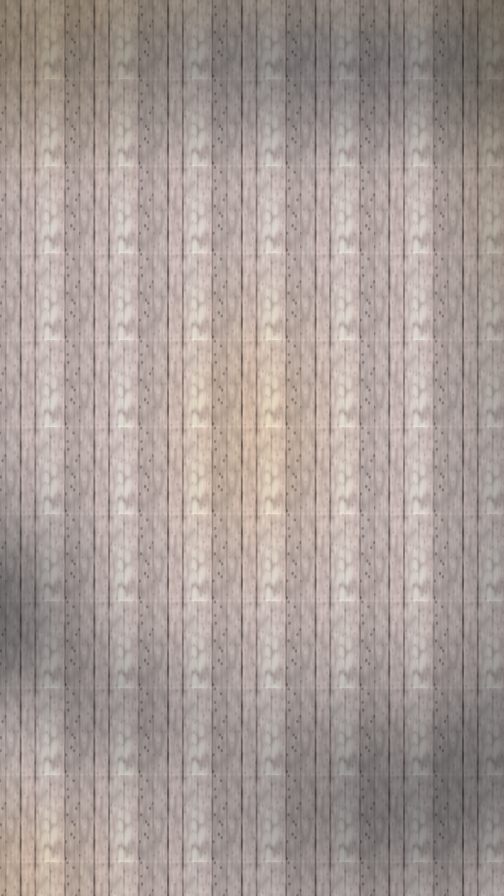
Reproduce this texture procedurally as a Shadertoy shader.

```glsl
// Weathered pink-grey planks: a five-board tile repeated about 6.8 by 10.3 times.
// Wrapped cellular noise gives grain, knots and worn paint inside each tile;
// broad soft spots then lay uneven shade and warm stains over the whole wall.

vec2 hash2(vec2 p) {
    return fract(sin(vec2(dot(p, vec2(127.1, 311.7)), dot(p, vec2(269.5, 183.3)))) * 43758.5);
}

// Distance to the nearest scattered point, wrapping after "count" cells
float cells(vec2 tile, vec2 count) {
    vec2 q = tile * count, cell = floor(q);
    float nearest = 2.0;
    for (int j = -1; j <= 1; j++)
        for (int i = -1; i <= 1; i++) {
            vec2 id = cell + vec2(i, j);
            nearest = min(nearest, length(id + hash2(mod(id, count) + count) - q));
        }
    return nearest;
}

// Soft elliptical blot
float spot(vec2 p, vec2 centre, vec2 radius) {
    vec2 d = (p - centre) / radius;
    return exp(-dot(d, d));
}

// Boards, grain and gaps of one tile; pixel is the pixel size in board widths
vec3 planks(vec2 tile, float pixel) {
    vec3 tint[5] = vec3[5](vec3(0.68, 0.63, 0.62), vec3(0.71, 0.66, 0.65),
                           vec3(0.75, 0.69, 0.68), vec3(0.76, 0.71, 0.70), vec3(0.76, 0.70, 0.69));
    float gapDepth[5] = float[5](0.24, 0.10, 0.42, 0.36, 0.10);
    float x = tile.x * 5.0;
    int board = int(min(x, 4.0));
    vec3 wood = tint[board];

    // Long fibres and wider mottling
    float fibre = cells(tile, vec2(22.0, 4.0));
    float mottle = cells(tile + vec2(0.0, 0.02 * sin(tile.x * 31.4)), vec2(10.0, 7.0));
    wood *= 1.0 + 0.13 * (0.45 - fibre) + 0.15 * (0.45 - mottle);

    // Worn white paint, strongest at the foot of the tile
    float paint = smoothstep(0.66, 0.76, tile.x) * smoothstep(0.95, 0.86, tile.x);
    paint *= mix(0.85, 0.2, smoothstep(0.1, 0.9, tile.y)) * smoothstep(0.85, 0.3, mottle);
    wood = mix(wood, vec3(0.85, 0.84, 0.81), paint);

    // Small knots, mostly on the darkest board
    float knot = smoothstep(0.22, 0.08, cells(tile, vec2(9.0, 8.0)));
    wood *= 1.0 - knot * (board == 0 ? 0.24 : 0.07);

    // Gaps between boards, uneven along their length
    float k = floor(x + 0.5);
    float gap = smoothstep(0.04 + pixel, 0.02, abs(x - k));
    float wear = 0.8 + 0.2 * sin(6.2832 * tile.y * 2.0 + k * 2.4) + 0.15 * sin(6.2832 * tile.y * 5.0 + k);
    wood *= 1.0 - gap * gapDepth[int(mod(k, 5.0))] * wear * vec3(0.95, 1.0, 1.02);

    // Faint pale joint where the tiles meet
    return wood * (1.0 + 0.05 * smoothstep(0.03, 0.0, min(tile.y, 1.0 - tile.y)));
}

void mainImage(out vec4 fragColor, in vec2 fragCoord) {
    vec2 p = fragCoord / iResolution.x;
    vec2 tile = fract((p - vec2(0.1287, 0.0683)) / vec2(0.1463, 0.1725));
    vec3 colour = planks(tile, 5.0 / (0.1463 * iResolution.x));

    // Broad grey shade
    float shade = 0.24 * smoothstep(1.38, 1.70, p.y)
                + 0.10 * spot(p, vec2(0.75, 1.62), vec2(0.35, 0.14))
                + 0.34 * spot(p, vec2(0.82, 0.19), vec2(0.36, 0.24))
                + 0.36 * spot(p, vec2(0.00, 0.56), vec2(0.16, 0.20))
                + 0.17 * spot(p, vec2(0.24, 0.38), vec2(0.18, 0.14))
                + 0.18 * smoothstep(0.82, 1.0, p.x) * smoothstep(0.0, 0.4, p.y);
    shade = min(shade, 0.42);
    float grey = dot(colour, vec3(0.33));
    colour = mix(colour, vec3(grey), shade * 1.4) * (1.0 - shade);

    // Warm stains
    float warm = 0.9 * spot(p, vec2(0.03, 1.70), vec2(0.27, 0.22))
               + 0.7 * spot(p, vec2(1.02, 1.58), vec2(0.12, 0.45))
               + 0.8 * spot(p, vec2(0.50, 0.92), vec2(0.16, 0.26))
               + 0.8 * spot(p, vec2(0.00, 0.03), vec2(0.20, 0.16))
               + 0.4 * smoothstep(1.66, 1.78, p.y);
    colour *= mix(vec3(1.0), vec3(1.03, 0.98, 0.87), min(warm, 1.0));

    // Pale light at the lower left and through the middle
    colour *= 1.0 + 0.09 * spot(p, vec2(0.0, 0.33), vec2(0.12, 0.10))
                  + 0.05 * spot(p, vec2(0.5, 0.90), vec2(0.40, 0.50));
    fragColor = vec4(clamp(colour, 0.0, 1.0), 1.0);
}
```
